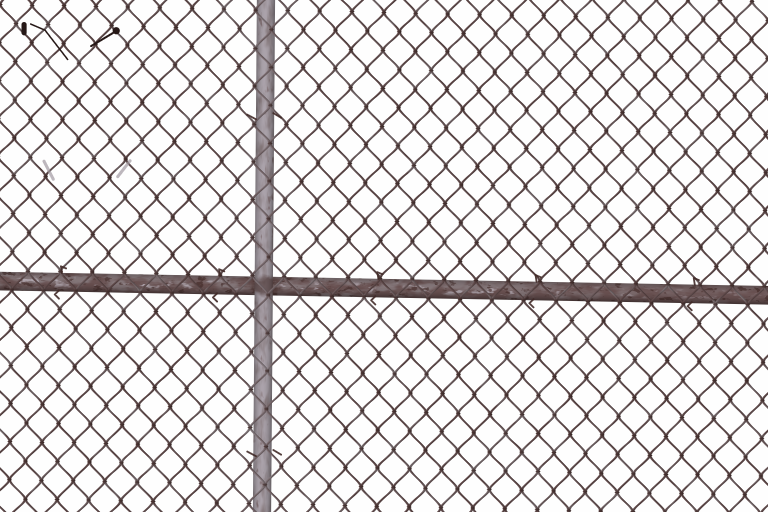
Reproduce this pattern procedurally as a WebGL 2 fragment shader.

```glsl
#version 300 es
precision highp float;
// Rusty chain-link mesh on a weathered post and cross rail, against white.

#define PITCH vec2(0.03125, 0.0371)   // half-diamond width and height
#define KNOT vec2(0.6195, 0.3926)     // one knot that fixes the mesh phase
#define MESH_TILT vec2(-0.014, 0.021) // column lean, row slope
#define WIRE 0.0021                   // wire half width
#define POST vec3(0.5195, -0.0078, 0.0178)
#define RAIL vec3(0.5490, 0.0185, 0.0182)
#define TIE_STEP 0.309
#define DARK vec3(0.25, 0.16, 0.15)
#define RUST vec3(0.39, 0.30, 0.30)
#define STEEL vec3(0.49, 0.44, 0.45)
#define PALE vec3(0.63, 0.60, 0.63)

uniform vec2 u_resolution;
out vec4 fragColor;

float px; // size of one pixel in canvas heights

vec2 hashGradient(vec2 c) {
  vec2 h = fract(sin(vec2(dot(c, vec2(127.1, 311.7)), dot(c, vec2(269.5, 183.3)))) * 43758.5);
  return h * 2.0 - 1.0;
}

float gradientNoise(vec2 p) {
  vec2 i = floor(p), f = fract(p), s = f * f * (3.0 - 2.0 * f);
  vec2 e = vec2(0.0, 1.0);
  float a = dot(hashGradient(i), f);
  float b = dot(hashGradient(i + e.yx), f - e.yx);
  float c = dot(hashGradient(i + e), f - e);
  float d = dot(hashGradient(i + 1.0), f - 1.0);
  return mix(mix(a, b, s.x), mix(c, d, s.x), s.y);
}

float fbm(vec2 p) {
  return gradientNoise(p) + 0.5 * gradientNoise(p * 2.1 + 7.3) + 0.25 * gradientNoise(p * 4.3 + 3.1);
}

float cover(float d) { return clamp(0.5 - d / px, 0.0, 1.0); }

float segment(vec2 p, vec2 a, vec2 b) {
  vec2 d = b - a;
  return length(p - a - d * clamp(dot(p - a, d) / dot(d, d), 0.0, 1.0));
}

float railY(float x) { return RAIL.x + RAIL.y * x; }
float postX(float y) { return POST.x + POST.y * y; }

// Zigzag wires: x = distance, y = closeness to a knot, z = signed offset
vec3 mesh(vec2 p) {
  vec2 q = p - KNOT;
  q -= MESH_TILT * q.yx;
  q += 0.0022 * vec2(gradientNoise(p * 9.0), gradientNoise(p * 9.0 + 31.0));
  vec2 g = q / PITCH;
  vec3 best = vec3(1.0, 0.0, 0.0);
  for (int i = -1; i <= 1; i++) {
    float k = floor(g.x) + float(i);
    float t = abs(fract((g.y + 1.0 + k) * 0.5) * 2.0 - 1.0);
    float bend = mix(t, smoothstep(0.0, 1.0, t), 0.4);
    float side = (g.x - k - 0.5 - (bend - 0.5) * 1.06) * PITCH.x * 0.76;
    if (abs(side) < best.x) best = vec3(abs(side), abs(t * 2.0 - 1.0), side);
  }
  return best;
}

vec3 postColor(vec2 p, float s) {
  float stain = fbm(p * vec2(75.0, 22.0));
  vec3 c = mix(STEEL, PALE, smoothstep(-0.5, 0.5, stain + 0.25));
  c = mix(c, RUST, 0.7 * smoothstep(0.2, 0.55, fbm(p * vec2(60.0, 30.0) + 19.0)));
  return c * (1.06 - 0.36 * s * s - 0.05 * s);
}

vec3 railColor(vec2 p, float s) {
  vec3 c = mix(RUST, STEEL, smoothstep(-0.3, 0.4, fbm(p * vec2(24.0, 65.0)) - 0.25 * s));
  float peel = smoothstep(0.12, 0.42, fbm(p * vec2(38.0, 85.0) + 5.0));
  c = mix(c, PALE * 1.1, peel * (1.0 - smoothstep(0.2, 0.8, abs(s))) * 0.8);
  c = mix(c, RUST, 0.55 * smoothstep(0.85, 1.5, p.x));
  float pits = smoothstep(0.15, 0.45, fbm(p * vec2(55.0, 100.0) + 40.0));
  c = mix(c, DARK, 0.65 * pits);
  return c * (1.04 - 0.3 * s * s - 0.1 * s);
}

// Twisted ties along the rail and the post
float ties(vec2 p) {
  float d = 1.0;
  for (int i = 0; i < 5; i++) {
    float x = 0.119 + TIE_STEP * float(i);
    vec2 q = p - vec2(x, railY(x));
    d = min(d, segment(q, vec2(0.002, -0.018), vec2(0.0, -0.031)));
    d = min(d, segment(q, vec2(0.0, -0.031), vec2(0.010, -0.027)));
    d = min(d, segment(q, vec2(-0.004, 0.016), vec2(-0.012, 0.024)));
    d = min(d, segment(q, vec2(-0.012, 0.024), vec2(-0.004, 0.032)));
  }
  for (int i = 0; i < 2; i++) {
    vec2 q = p - vec2(0.517, 0.227 + 0.658 * float(i));
    d = min(d, segment(q, vec2(-0.034, -0.003), vec2(-0.017, 0.006)));
    d = min(d, segment(q, vec2(0.017, -0.006), vec2(0.032, 0.003)));
  }
  return d - 0.0018;
}

void main() {
  px = 1.0 / u_resolution.y;
  vec2 p = vec2(1.5, 1.0) * gl_FragCoord.xy / u_resolution;
  p.y = 1.0 - p.y;
  vec3 col = vec3(0.995);

  // Rail, post and the collar where they meet
  float r = p.y - railY(p.x), s = p.x - postX(p.y);
  col = mix(col, railColor(p, r / RAIL.z), cover(abs(r) - RAIL.z));
  col = mix(col, postColor(p, s / POST.z), cover(abs(s) - POST.z));
  float weld = length(vec2(s - 0.004, r) * vec2(0.8, 1.2)) + 0.012 * fbm(p * 60.0);
  float onPipe = max(cover(abs(r) - RAIL.z), cover(abs(s) - POST.z));
  col = mix(col, DARK, 0.6 * onPipe * (1.0 - smoothstep(0.012, 0.032, weld)));

  // Mesh, darker at its knots and greyer beside the post
  vec3 m = mesh(p);
  float knot = smoothstep(0.72, 1.0, m.y);
  vec3 wire = mix(RUST, STEEL, smoothstep(-0.2, 0.5, fbm(p * 28.0)));
  wire = mix(wire, PALE, 0.5 * exp(-abs(s) * 25.0));
  wire = mix(wire, DARK, 0.7 * knot) * (1.0 - 0.25 * smoothstep(-WIRE, WIRE, m.z));
  col = mix(col, wire, cover(m.x - WIRE * (1.0 + 0.3 * knot)));

  // Ties and loose scraps of wire
  col = mix(col, DARK, 0.9 * cover(ties(p)));
  float scrap = min(segment(p, vec2(0.178, 0.090), vec2(0.228, 0.060)) - 0.002, length(p - vec2(0.227, 0.060)) - 0.007);
  scrap = min(scrap, segment(p, vec2(0.047, 0.048), vec2(0.047, 0.064)) - 0.005);
  scrap = min(scrap, segment(p, vec2(0.060, 0.047), vec2(0.088, 0.059)) - 0.0015);
  scrap = min(scrap, segment(p, vec2(0.088, 0.059), vec2(0.132, 0.116)) - 0.0015);
  col = mix(col, DARK * 0.6, cover(scrap));
  float shred = min(segment(p, vec2(0.230, 0.345), vec2(0.254, 0.314)), segment(p, vec2(0.086, 0.315), vec2(0.104, 0.350)));
  col = mix(col, PALE, 0.7 * cover(shred - 0.003));

  fragColor = vec4(col, 1.0);
}
```
